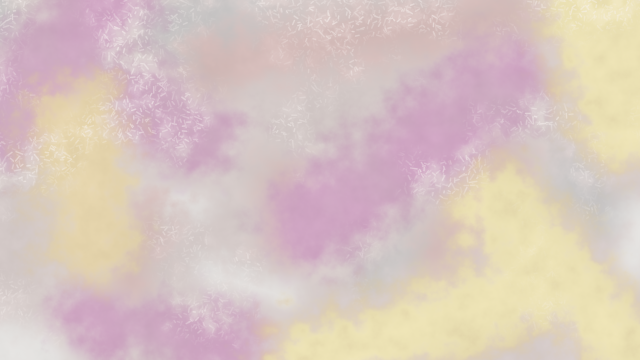
This background is drawn by a WebGL 2 fragment shader. Its source:

```glsl
#version 300 es
precision highp float;
uniform vec2 u_resolution;
out vec4 fragColor;

// Palette
const vec3 BASE   = vec3(0.832, 0.792, 0.785);
const vec3 GREY   = vec3(0.780, 0.775, 0.775);
const vec3 ROSE   = vec3(0.820, 0.705, 0.695);
const vec3 MAUVE  = vec3(0.805, 0.640, 0.755);
const vec3 YELLOW = vec3(0.928, 0.888, 0.700);
const vec3 OCHRE  = vec3(0.875, 0.780, 0.640);
const vec3 PALE   = vec3(0.910, 0.908, 0.900);
const vec3 FLECK  = vec3(0.970, 0.950, 0.940);

// Brush strokes: start and end points in canvas heights, one radius each
const vec4 GREY_SEG[4] = vec4[4](
  vec4(0.45, 0.93, 0.68, 0.97), vec4(1.57, 0.50, 1.68, 0.40),
  vec4(0.00, 0.92, 0.00, 1.00), vec4(1.02, 0.24, 1.14, 0.30));
const vec4 GREY_R = vec4(0.070, 0.060, 0.030, 0.030);
const vec4 ROSE_SEG[4] = vec4[4](
  vec4(0.58, 0.84, 1.42, 0.95), vec4(0.78, 0.50, 0.80, 0.34),
  vec4(1.22, 0.31, 1.39, 0.54), vec4(0.43, 0.40, 0.38, 0.24));
const vec4 ROSE_R = vec4(0.075, 0.050, 0.050, 0.040);
const vec4 MAUVE_SEG[4] = vec4[4](
  vec4(0.30, 1.02, 0.03, 0.67), vec4(0.39, 0.70, 0.55, 0.62),
  vec4(1.38, 0.76, 0.86, 0.39), vec4(0.25, 0.12, 0.66, 0.03));
const vec4 MAUVE_R = vec4(0.125, 0.105, 0.125, 0.090);
const vec4 YELLOW_SEG[4] = vec4[4](
  vec4(0.21, 0.65, 0.26, 0.33), vec4(1.66, 1.00, 1.75, 0.70),
  vec4(1.50, 0.22, 0.85, -0.01), vec4(1.39, 0.42, 1.74, 0.04));
const vec4 YELLOW_R = vec4(0.120, 0.165, 0.120, 0.120);
const vec4 PALE_SEG[4] = vec4[4](
  vec4(0.00, 0.02, 0.12, 0.00), vec4(1.79, 0.37, 1.77, 0.28),
  vec4(0.80, 0.17, 0.60, 0.22), vec4(0.42, 0.46, 0.55, 0.43));
const vec4 PALE_R = vec4(0.080, 0.070, 0.030, 0.010);

// Texture
const float SOFTNESS     = 0.075;  // half width of the stroke edges
const float WARP         = 0.070;  // large bends of the edges
const float FRAY         = 0.130;  // fine raggedness of the edges
const float MOTTLE       = 0.050;  // tonal variation
const float FLECK_SCALE  = 42.0;   // fleck cells per canvas height
const float FLECK_WIDTH  = 0.0012;
const float FLECK_ALPHA  = 0.50;

uint scramble(uint v) {
  v = v * 747796405u + 2891336453u;
  v = ((v >> ((v >> 28u) + 4u)) ^ v) * 277803737u;
  return (v >> 22u) ^ v;
}

float hash(vec2 cell) {
  ivec2 c = ivec2(cell);
  return float(scramble(uint(c.x) + scramble(uint(c.y))) >> 8u) / 16777216.0;
}

float noise(vec2 p) {
  vec2 i = floor(p), f = fract(p);
  f = f * f * (3.0 - 2.0 * f);
  return mix(mix(hash(i), hash(i + vec2(1, 0)), f.x),
             mix(hash(i + vec2(0, 1)), hash(i + vec2(1, 1)), f.x), f.y);
}

float fbm(vec2 p) {
  float sum = 0.0, amp = 0.5;
  for (int i = 0; i < 5; i++) {
    sum += amp * noise(p);
    p = mat2(1.6, 1.2, -1.2, 1.6) * p + 17.3;
    amp *= 0.5;
  }
  return sum / 0.96875;
}

float segmentDistance(vec2 p, vec2 a, vec2 b) {
  vec2 ab = b - a;
  return length(p - a - ab * clamp(dot(p - a, ab) / dot(ab, ab), 0.0, 1.0));
}

// Soft coverage of four strokes; fray shifts their edges
float strokes(vec2 p, vec4 seg[4], vec4 radius, float fray) {
  float bare = 1.0;
  for (int i = 0; i < 4; i++) {
    float d = segmentDistance(p, seg[i].xy, seg[i].zw) - radius[i] + fray;
    bare *= smoothstep(-SOFTNESS, SOFTNESS, d);
  }
  return 1.0 - bare;
}

// Short, randomly turned scratches, one per cell
float flecks(vec2 p, float scale, float pixel) {
  vec2 home = floor(p * scale);
  float ink = 0.0;
  for (int y = -1; y <= 1; y++)
  for (int x = -1; x <= 1; x++) {
    vec2 cell = home + vec2(x, y);
    float turn = 6.2832 * hash(cell + 91.0);
    vec2 centre = (cell + vec2(hash(cell), hash(cell + 37.0))) / scale;
    vec2 arm = vec2(cos(turn), sin(turn)) * (0.12 + 0.33 * hash(cell + 53.0)) / scale;
    float d = segmentDistance(p, centre - arm, centre + arm);
    float line = 1.0 - smoothstep(0.0, FLECK_WIDTH + pixel, d);
    ink = max(ink, line * hash(cell + 71.0));
  }
  return ink;
}

void main() {
  vec2 p = gl_FragCoord.xy / u_resolution.y;
  float pixel = 1.0 / u_resolution.y;

  // Bent coordinates and ragged edges
  vec2 q = p + WARP * (vec2(fbm(p * 5.0), fbm(p * 5.0 + 40.0)) - 0.5);
  float grain = fbm(p * 24.0 + 9.0) - 0.5;
  float cloud = fbm(p * 7.0 + 60.0) - 0.5;
  float fray = FRAY * grain;

  // Layers of paint
  vec3 col = mix(BASE, GREY, 0.85 * strokes(q, GREY_SEG, GREY_R, fray));
  col = mix(col, PALE, 0.90 * strokes(q, PALE_SEG, PALE_R, fray));
  col = mix(col, ROSE, 0.75 * strokes(q, ROSE_SEG, ROSE_R, -fray));
  float mauve = strokes(q, MAUVE_SEG, MAUVE_R, fray);
  col = mix(col, MAUVE, mauve * clamp(0.88 + 0.7 * cloud, 0.0, 1.0));
  float yellow = strokes(q, YELLOW_SEG, YELLOW_R, 1.3 * fray);
  float rim = 1.0 - smoothstep(0.45, 1.0, yellow + 0.5 * grain);
  float western = 0.5 * (1.0 - smoothstep(0.3, 0.7, p.x));
  col = mix(col, mix(YELLOW, OCHRE, max(0.65 * rim, western)), 0.95 * yellow);

  // Mottling, then clustered flecks, densest along the top
  col += MOTTLE * (0.7 * cloud + grain);
  float cluster = smoothstep(0.50, 0.78, fbm(p * 6.0 + 25.0) + 0.18 * smoothstep(0.82, 1.0, p.y));
  float ink = max(flecks(p, FLECK_SCALE, pixel), flecks(p + 3.7, 1.7 * FLECK_SCALE, pixel));
  col = mix(col, FLECK, FLECK_ALPHA * cluster * (ink + 0.35 * smoothstep(0.0, 0.2, grain)));

  fragColor = vec4(clamp(col, 0.0, 1.0), 1.0);
}
```
